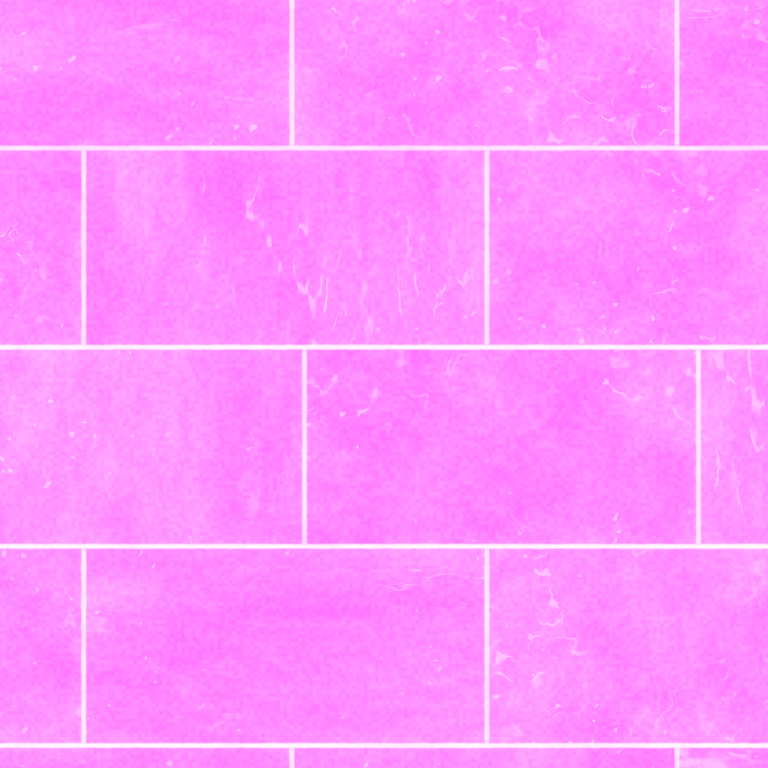
Write a WebGL 1 fragment shader that draws this texture.

```glsl
precision highp float;

uniform vec2 u_resolution;

const float ROW_HEIGHT = 0.2593;
const float FIRST_SEAM = 0.0293;
const float SEAM_HALF_WIDTH = 0.0031;
const vec3 DEEP_PINK = vec3(1.0, 0.45, 1.0);
const vec3 PALE_PINK = vec3(1.0, 0.66, 1.0);
const vec3 DUST = vec3(1.0, 0.87, 1.0);
const vec3 GROUT = vec3(1.0, 0.96, 1.0);

float hash(vec2 p) {
  vec3 q = fract(vec3(p.xyx) * 0.1031);
  q += dot(q, q.yzx + 33.33);
  return fract((q.x + q.y) * q.z);
}

float noise(vec2 p) {
  vec2 i = floor(p);
  vec2 f = fract(p);
  f = f * f * (3.0 - 2.0 * f);
  float low = mix(hash(i), hash(i + vec2(1.0, 0.0)), f.x);
  float high = mix(hash(i + vec2(0.0, 1.0)), hash(i + 1.0), f.x);
  return mix(low, high, f.y);
}

float fbm(vec2 p) {
  float sum = 0.0;
  float amplitude = 0.5;
  for (int i = 0; i < 5; i++) {
    sum += amplitude * noise(p);
    p = mat2(1.6, 1.2, -1.2, 1.6) * p + 17.3;
    amplitude *= 0.5;
  }
  return sum / 0.96875;
}

// Two upright joints per row, staggered with a small laying error
vec2 jointPair(float row) {
  return vec2(0.109, 0.634) + mod(row, 2.0) * vec2(0.2875, 0.2755)
       - step(2.5, row) * vec2(0.0165, 0.028);
}

// Sparse rounded chips, one candidate per grid cell
float flecks(vec2 p, float density, float pixel) {
  vec2 id = floor(p);
  vec2 center = 0.3 + 0.4 * vec2(hash(id + 3.1), hash(id + 8.7));
  float radius = mix(0.06, 0.22, pow(hash(id + 5.3), 3.0));
  float d = length(fract(p) - center) - radius;
  return step(1.0 - density, hash(id)) * (1.0 - smoothstep(-0.06, 0.06 + pixel, d));
}

// Broken ridges gathered in patches
float scratches(vec2 p, vec2 grain) {
  vec2 q = p * grain;
  vec2 warp = vec2(fbm(q * 18.0), fbm(q * 18.0 + 40.0));
  float ridge = 1.0 - abs(2.0 * noise(q * 26.0 + 3.0 * warp) - 1.0);
  float patches = smoothstep(0.5, 0.72, fbm(p * 6.0 + 9.0));
  float gaps = smoothstep(0.4, 0.75, noise(q * 75.0));
  return smoothstep(0.8, 0.98, ridge) * patches * gaps;
}

// Direction of wear: 0 runs across, 2 runs upright, others are even
vec2 wearGrain(float kind) {
  if (kind < 0.5) return vec2(0.5, 1.6);
  if (kind > 1.5 && kind < 2.5) return vec2(1.6, 0.5);
  return vec2(1.1);
}

vec3 tileColor(vec2 uv, float row, float cell, float edge, float pixel) {
  float seed = hash(vec2(row, cell) + 2.7);
  vec2 p = uv + 7.0 * vec2(row + 1.0, cell + 1.0);
  vec2 grain = wearGrain(mod(row + cell, 4.0));

  // Mottling, directional haze and fine grit
  float tone = 0.5 + 0.12 * (seed - 0.5);
  tone += 1.0 * (fbm(p * grain * 9.0) - 0.5);
  tone += 0.5 * (fbm(p * grain * 42.0) - 0.5);
  tone += 0.42 * (noise(p * 210.0) - 0.5);
  tone += 0.2 * exp(-edge * 90.0);
  vec3 color = mix(DEEP_PINK, PALE_PINK, clamp(tone, 0.0, 1.15));

  // Scratches and chips
  float chips = flecks(p * 65.0 + 0.7 * fbm(p * 90.0), 0.1, pixel * 65.0);
  chips *= smoothstep(0.38, 0.65, fbm(p * 7.0 + 21.0));
  float wear = max(0.6 * scratches(p, grain), 0.65 * chips);
  return mix(color, DUST, wear);
}

float seamMask(float d, float pixel) {
  float soft = 0.0011 + 0.5 * pixel;
  return 1.0 - smoothstep(SEAM_HALF_WIDTH - soft, SEAM_HALF_WIDTH + soft, d);
}

void main() {
  vec2 uv = gl_FragCoord.xy / u_resolution;
  float pixel = 1.0 / min(u_resolution.x, u_resolution.y);

  // Row and tile layout
  float level = (uv.y - FIRST_SEAM) / ROW_HEIGHT;
  float row = mod(floor(level), 4.0);
  vec2 joints = jointPair(row);
  float cell = 1.0 - step(joints.x, uv.x) * step(uv.x, joints.y);
  float across = abs(level - floor(level + 0.5)) * ROW_HEIGHT;
  float upright = min(abs(uv.x - joints.x), abs(uv.x - joints.y));

  vec3 color = tileColor(uv, row, cell, min(across, upright), pixel);

  // Grout with slightly ragged edges and uneven brightness
  float ragged = 0.0012 * (fbm(uv * 85.0) - 0.5);
  float shade = 0.9 + 0.2 * (noise(uv * 30.0) - 0.5);
  float dull = step(2.5, floor(level + 0.5));
  float bed = seamMask(across + ragged, pixel) * (shade + 0.08 - 0.18 * dull);
  float head = seamMask(upright + ragged, pixel) * (shade - 0.08);
  color = mix(color, GROUT, clamp(max(bed, head), 0.0, 1.0));
  gl_FragColor = vec4(color, 1.0);
}
```
